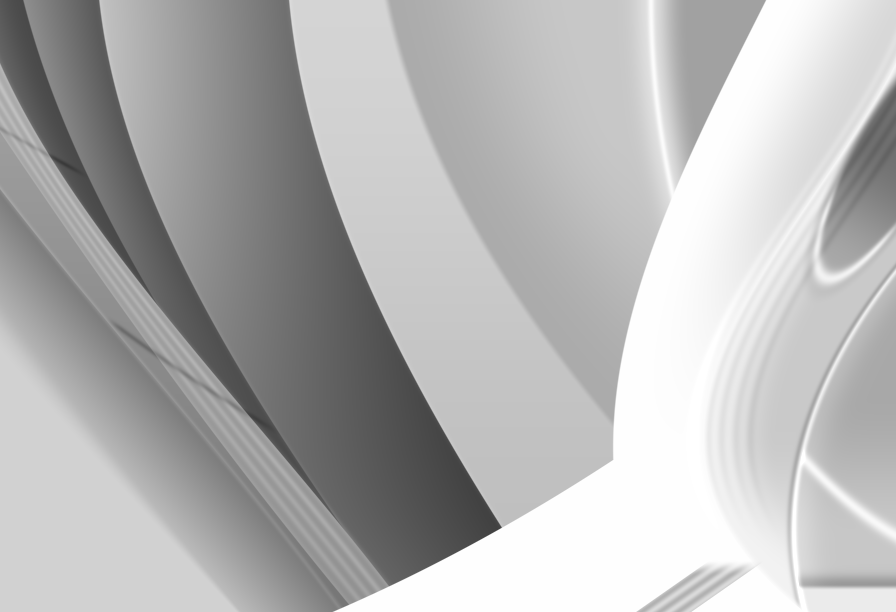
Reproduce this background procedurally as a WebGL 1 fragment shader.

```glsl
precision highp float;
// Abstract monochrome study: curved overlapping sheets, a translucent ribbon
// and a bright glassy lobe resting on a white floor. Each sheet is cut by a
// cubic edge and painted from right to left; thin lines are Gaussian glows.

uniform vec2 u_resolution;

#define ASPECT 1.463
#define WHITE 0.995
#define LIGHT 0.82
#define MID 0.67
#define DARK 0.25
#define LINE_WIDTH 0.004
#define GLOW_WIDTH 0.013
#define RIBBON_LINES 5
#define LOBE_STREAKS 5

float hash(float n) { return fract(sin(n * 12.9898) * 43758.5453); }

// Cubic edge: x positions at heights 1, 2/3, 1/3 and 0.
float curve(float y, vec4 x) {
  float s = 3.0 * (1.0 - y);
  float d1 = x.y - x.x;
  float d2 = x.z - 2.0 * x.y + x.x;
  float d3 = x.w - 3.0 * x.z + 3.0 * x.y - x.x;
  return x.x + s * (d1 + (s - 1.0) * (d2 / 2.0 + (s - 2.0) * d3 / 6.0));
}

// Approximate signed distance, positive to the right of an edge.
float rightOf(vec2 p, vec4 x) { return 0.85 * (p.x - curve(p.y, x)); }

float fill(float d) {
  float w = 0.8 / u_resolution.y;
  return smoothstep(-w, w, d);
}

float glow(float d, float w) { return exp(-d * d / (w * w)); }

// Broad sheets fanning out from the upper left.
float sheets(vec2 p) {
  float a = rightOf(p, vec4(0.038, 0.166, 0.365, 0.610));
  float b = rightOf(p, vec4(0.162, 0.253, 0.430, 0.657));
  float c = rightOf(p, vec4(0.472, 0.549, 0.703, 0.910));
  float d = rightOf(p, vec4(0.632, 0.754, 0.979, 1.295));
  float rise = smoothstep(0.12, 1.0, p.y);

  float shade = MID + 0.11 * smoothstep(0.0, 0.26, d) * smoothstep(0.1, 0.8, p.y);
  float beam = p.x - 1.063 - 0.35 * (1.0 - p.y) * (1.0 - p.y);
  shade -= 0.15 * smoothstep(0.0, 0.06, beam);
  shade += 0.10 * glow(beam, 0.028);
  shade = mix(shade, WHITE, 0.9 * glow(beam, 0.005));

  shade = mix(shade, mix(0.75, 0.83, rise), smoothstep(0.006, -0.006, d));
  float t = clamp(b / (b - c), 0.0, 1.0);
  float deep = mix(mix(0.40, DARK, t), mix(0.76, 0.43, t), rise);
  shade = mix(shade, deep, fill(-c));
  shade += 0.03 * glow(c, LINE_WIDTH);
  t = clamp(a / (a - b), 0.0, 1.0);
  shade = mix(shade, mix(0.29, mix(0.56, 0.34, t), rise), fill(-b));
  shade += 0.03 * glow(b, LINE_WIDTH);
  return mix(shade, 0.44 - 0.15 * glow(a, 0.05), fill(-a));
}

// Translucent ribbon and the pale sheet in the lower left.
float ribbon(vec2 p, float shade) {
  float pale = rightOf(p, vec4(-0.362, -0.152, 0.105, 0.390));
  float outer = rightOf(p, vec4(-0.210, 0.019, 0.293, 0.560));
  float inner = rightOf(p, vec4(-0.143, 0.080, 0.318, 0.580));
  float rim = rightOf(p, vec4(-0.038, 0.133, 0.396, 0.667));

  shade = mix(shade, mix(0.56, 0.68, p.y), fill(-rim));
  float across = inner / (inner - rim);
  for (int i = 0; i < RIBBON_LINES; i++) {
    float n = float(i);
    float strength = 0.03 + 0.08 * hash(n + 2.0);
    shade += strength * glow(across - n / float(RIBBON_LINES - 1), 0.07);
  }
  shade = mix(shade, mix(0.46, 0.66, p.y), fill(-inner));
  float t = clamp(pale / (pale - outer), 0.0, 1.0);
  shade = mix(shade, mix(0.74, 0.48, t), fill(-outer));
  shade += 0.06 * glow(outer, LINE_WIDTH);
  float softness = mix(0.004, 0.06, p.y);
  shade = mix(shade, LIGHT, smoothstep(softness, -softness, pale));

  // Two creases crossing the ribbon.
  float x = p.x - 0.171;
  float crease = p.y - 0.482 + 0.75 * x - 0.3 * x * x;
  float span = smoothstep(0.0, 0.03, x) * smoothstep(0.30, 0.20, x);
  shade -= 0.13 * span * glow(crease, 0.005);
  span = smoothstep(0.15, 0.10, p.x);
  return shade - 0.10 * span * glow(p.y - 0.79 + 0.55 * p.x, LINE_WIDTH);
}

// White lobe, floor and the nested glass shells at the right.
float lobe(vec2 p, float shade) {
  float body = rightOf(p, vec4(1.251, 1.093, 1.004, 1.059));
  float shell = rightOf(p, vec4(1.505, 1.318, 1.154, 1.314));
  float core = rightOf(p, vec4(2.0, 1.562, 1.333, 1.314));
  float fx = p.x - 0.543;
  float ground = fx * (0.43 + 0.245 * fx) - p.y;
  float tint = smoothstep(0.03, 0.20, body) * smoothstep(0.25, 0.75, p.y);
  shade = mix(shade, WHITE - 0.15 * tint, max(fill(body), fill(ground)));

  // Outer glass with a dark hollow under a bright hook.
  float depth = smoothstep(0.01, 0.10, shell) * smoothstep(0.02, 0.30, p.y);
  float glass = mix(0.95, 0.79, depth);
  vec2 q = p - vec2(1.467, 0.752);
  float along = dot(q, vec2(-0.51, -0.86));
  float ellipse = length(vec2(along / 0.238, dot(q, vec2(0.86, -0.51)) / 0.065)) - 1.0;
  float hollow = mix(0.44, 0.66, smoothstep(0.0, 0.22, along));
  glass = mix(glass, hollow, smoothstep(0.22, -0.08, ellipse));
  glass = mix(glass, WHITE, 0.85 * glow(ellipse, 0.06) * smoothstep(0.06, 0.16, along));

  // Innermost shell with its own beam and base.
  float inside = 0.66 + 0.12 * smoothstep(0.35, 0.12, p.y) + 0.08 * glow(core, 0.03);
  float bx = p.x - 1.324;
  float beam = p.y - 0.238 + 1.05 * bx - 1.7 * bx * bx;
  inside = mix(inside, WHITE, 0.9 * glow(beam, GLOW_WIDTH));
  inside -= 0.18 * glow(p.y - 0.045, 0.015);
  inside = mix(inside, 0.92, smoothstep(0.045, 0.035, p.y));
  glass = mix(glass, inside, fill(core));
  glass -= 0.15 * glow(core + 0.006, LINE_WIDTH);
  glass += 0.18 * glow(core, LINE_WIDTH);
  shade = mix(shade, glass, fill(shell));

  for (int i = 0; i < LOBE_STREAKS; i++) {
    float n = float(i);
    float d = shell - 0.020 * n + 0.016;
    shade += (0.20 * hash(n + 5.0) - 0.12) * glow(d, 0.006) * smoothstep(0.1, 0.3, p.y);
  }
  shade = mix(shade, WHITE, 0.7 * glow(shell, 0.006));

  // Slanted reflections on the floor.
  float slant = p.y - 0.7 * p.x;
  float bars = fill(slant + 0.79) * fill(-0.727 - slant) * smoothstep(0.085, 0.06, p.y);
  return shade - bars * (0.22 + 0.08 * cos(slant * 300.0));
}

void main() {
  vec2 p = gl_FragCoord.xy / u_resolution * vec2(ASPECT, 1.0);
  float shade = lobe(p, ribbon(p, sheets(p)));
  gl_FragColor = vec4(vec3(clamp(shade, 0.0, 1.0)), 1.0);
}
```
